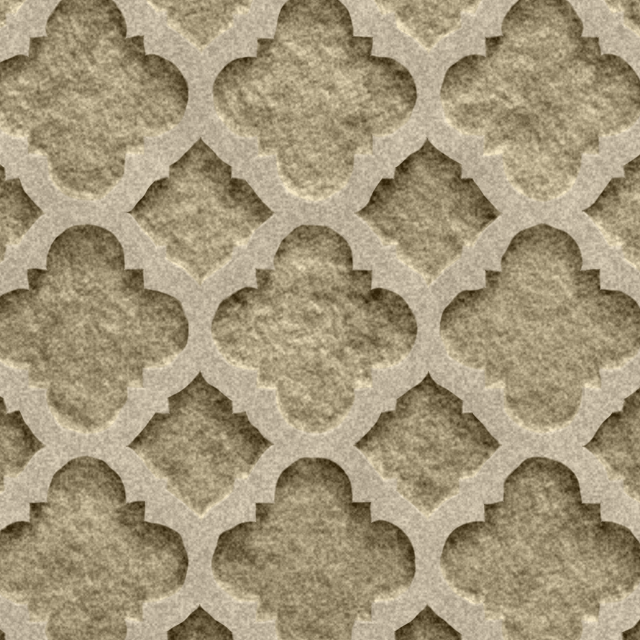
Give the GLSL for this pattern, as a WebGL 2 fragment shader.

```glsl
#version 300 es
precision highp float;
// Carved sandstone lattice: rough sunken quatrefoils alternating with pointed stars.

#define PERIOD vec2(0.356, 0.364)     // cell size on the canvas
#define ORIGIN vec2(0.491, 0.486)     // centre of one quatrefoil
#define BODY 0.253                    // half side of the quatrefoil's square
#define LOBE vec2(0.275, 0.174)       // lobe offset and radius
#define STAR vec3(0.143, 0.198, 0.322) // star arm half width, shoulder, tip
#define LIGHT vec2(0.24, 0.97)        // direction towards the light
#define SHADOW_LENGTH 0.17
#define ROUGHNESS 2.5
#define GRAIN 0.36
#define WEAR 0.016
#define DARK_STONE vec3(0.36, 0.31, 0.22)
#define PALE_STONE vec3(0.85, 0.80, 0.69)

uniform vec2 u_resolution;
out vec4 fragColor;

float hash(vec2 p) {
    return fract(sin(dot(p, vec2(12.9898, 78.233))) * 43758.5453);
}

float noise(vec2 p) {
    vec2 i = floor(p), f = fract(p);
    f = f * f * (3.0 - 2.0 * f);
    return mix(mix(hash(i), hash(i + vec2(1, 0)), f.x),
               mix(hash(i + vec2(0, 1)), hash(i + vec2(1, 1)), f.x), f.y);
}

float fbm(vec2 p) {
    float sum = 0.0, amplitude = 0.42;
    for (int i = 0; i < 5; i++) {
        sum += amplitude * noise(p);
        p = mat2(1.6, 1.2, -1.2, 1.6) * p + 17.3;
        amplitude *= 0.62;
    }
    return sum;
}

// Fold the plane so one arm stands for all: x along it, y across it.
vec2 foldArm(vec2 p) {
    p = abs(p);
    return vec2(max(p.x, p.y), min(p.x, p.y));
}

float quatrefoil(vec2 p) {
    vec2 arm = foldArm(p);
    return min(arm.x - BODY, length(arm - vec2(LOBE.x, 0.0)) - LOBE.y);
}

float star(vec2 p) {
    vec2 arm = foldArm(p);
    float taper = clamp((STAR.z - arm.x) / (STAR.z - STAR.y), 0.0, 1.0);
    return max(0.8 * (arm.y - STAR.x * pow(taper, 1.3)), arm.x - STAR.z);
}

// Signed distance to the nearest recess, negative inside.
float recess(vec2 q) {
    return min(quatrefoil(q - round(q)), star(fract(q) - 0.5));
}

// Rubble height, with faint upright tool marks.
float rubble(vec2 p) {
    return fbm(p * 16.0) + 0.22 * noise(p * vec2(75.0, 22.0) + 3.0 * noise(p * 20.0));
}

void main() {
    vec2 uv = gl_FragCoord.xy / u_resolution;
    vec2 q = (uv - ORIGIN) / PERIOD;
    float aa = 1.3 / (u_resolution.y * PERIOD.y);

    // Chipped outline
    q += WEAR * (vec2(noise(q * 17.0), noise(q * 17.0 + 40.0)) - 0.5);
    float d = recess(q);
    float inside = 1.0 - smoothstep(-aa, aa, d);
    float facing = (recess(q + LIGHT * 0.012) - recess(q - LIGHT * 0.012)) / 0.024;

    // Each recess has its own seed
    bool isFoil = quatrefoil(q - round(q)) < star(fract(q) - 0.5);
    vec2 id = isFoil ? round(q) : floor(q) + 0.5;
    float seed = hash(id + 5.0);
    vec2 stone = uv + 3.0 * seed;

    // Soft shadow cast by the upper walls
    float shadow = 0.0;
    for (int i = 0; i < 8; i++) {
        float reach = (float(i) + 0.5) / 8.0 * SHADOW_LENGTH;
        shadow += smoothstep(-0.012, 0.02, recess(q + LIGHT * reach)) / 8.0;
    }
    float corner = smoothstep(-0.07, 0.0, d);
    float litWall = smoothstep(-0.012, 0.012, recess(q - LIGHT * 0.035));

    // Broken floor, tones running from dark (0) to pale (1) stone
    float grain = noise(uv * 250.0) - 0.5 + 0.6 * (noise(uv * 410.0 + 9.0) - 0.5);
    float slope = rubble(stone) - rubble(stone + LIGHT * 0.005);
    float patches = fbm(stone * 9.0 + 30.0) - 0.5;
    float hollow = smoothstep(0.60, 0.74, fbm(stone * 15.0 + 60.0));
    float coarse = ROUGHNESS * mix(0.7, 1.2, 0.5 * seed + 0.5 * uv.y);
    float floorTone = 0.59 + coarse * slope + 0.35 * patches - 0.14 * hollow
        + 0.12 * (uv.y - 0.5) + 0.08 * (seed - 0.5) + GRAIN * grain;
    floorTone -= 0.58 * shadow + 0.10 * corner * (1.0 - litWall);
    floorTone += 0.24 * litWall * (1.0 - shadow);

    // Dressed face of the lattice, with pale arrises on the lower edges
    float faceTone = 0.81 + 0.9 * GRAIN * grain + 0.25 * (fbm(uv * 11.0) - 0.5);
    float arris = (1.0 - smoothstep(0.004, 0.016, abs(d))) * smoothstep(0.1, 0.7, -facing);
    float tone = mix(faceTone, floorTone, inside) + 0.16 * arris;

    vec3 color = mix(DARK_STONE, PALE_STONE, clamp(tone, -0.35, 1.2));
    color += mix(vec3(-0.004, -0.002, 0.016), vec3(0.006, 0.002, -0.018), inside);
    fragColor = vec4(color, 1.0);
}
```
